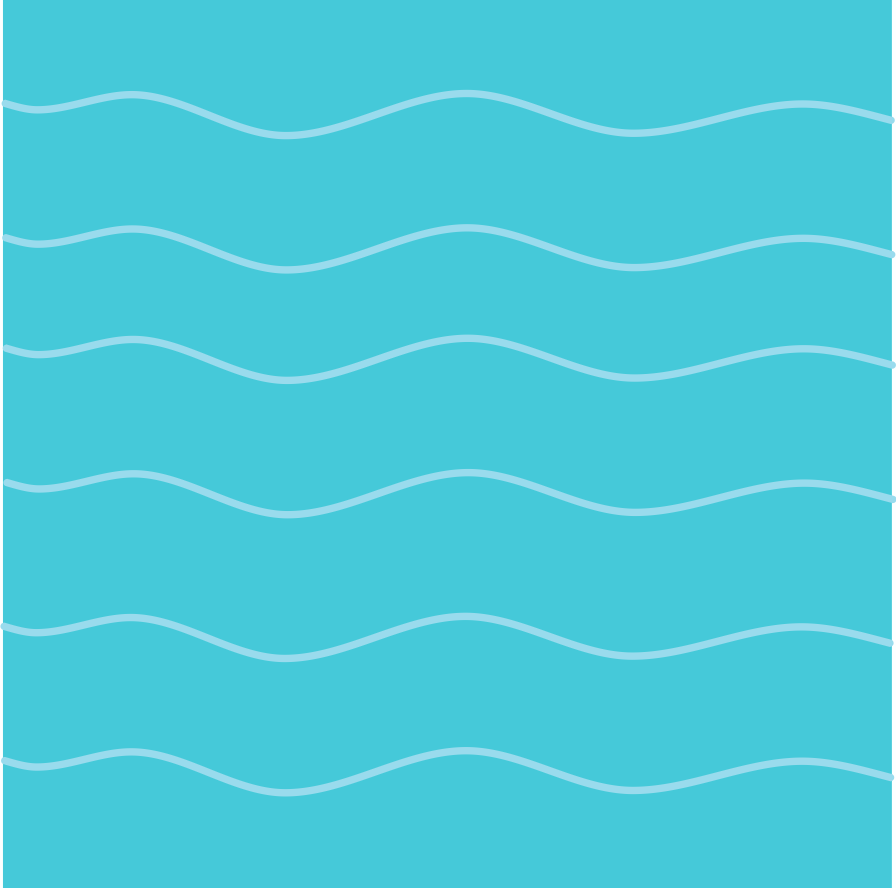
Write a WebGL 2 fragment shader that draws this pattern.

```glsl
#version 300 es
precision highp float;
// Six pale wave lines, in three unevenly spaced pairs, on a turquoise panel
// with thin white side margins. One wave profile, eased between its crests
// and troughs, is repeated down the panel with a slight sideways drift.

uniform vec2 u_resolution;
out vec4 fragColor;

const vec3 WATER = vec3(0.27, 0.79, 0.85);
const vec3 FOAM = vec3(0.60, 0.86, 0.93);
const vec3 MARGIN = vec3(0.99, 1.0, 1.0);

// Lengths are in canvas widths, with y running down from the top.
const float PANEL_HEIGHT = 0.9896;
const vec2 PANEL_SIDES = vec2(0.0033, 0.9954);
const vec2 LINE_ENDS = vec2(0.0059, 0.9945);
const float HALF_WIDTH = 0.0041;
const float FIRST_ROW = 0.1042;
const float PAIR_GAP = 0.1497;
const float PAIR_DRIFT = 0.0007;

// Offset down and drift to the right of each pair of lines.
const vec2 PAIRS[3] = vec2[3](
    vec2(0.0, 0.0), vec2(0.2728, 0.0013), vec2(0.5827, -0.0013));

// Alternating crests and troughs of the profile: position, depth.
const int TURNS = 8;
const vec2 TURN[TURNS] = vec2[TURNS](
    vec2(-0.0260, 0.0052), vec2(0.0417, 0.0182),
    vec2(0.1471, 0.0013), vec2(0.3190, 0.0469),
    vec2(0.5208, 0.0000), vec2(0.7070, 0.0443),
    vec2(0.8958, 0.0117), vec2(1.0742, 0.0430));

// Depth and slope of the wave at x.
vec2 waveProfile(float x) {
    vec2 wave = vec2(TURN[0].y, 0.0);
    for (int i = 0; i < TURNS - 1; i++) {
        vec2 span = TURN[i + 1] - TURN[i];
        float t = clamp((x - TURN[i].x) / span.x, 0.0, 1.0);
        wave.x += span.y * t * t * (3.0 - 2.0 * t);
        wave.y += span.y / span.x * 6.0 * t * (1.0 - t);
    }
    return wave;
}

// Approximate distance to a wave line with round ends.
float waveDistance(vec2 p) {
    float x = clamp(p.x, LINE_ENDS.x, LINE_ENDS.y);
    vec2 wave = waveProfile(x);
    float across = (p.y - wave.x) / sqrt(1.0 + wave.y * wave.y);
    return length(vec2(p.x - x, p.x == x ? across : p.y - wave.x));
}

// Coverage of a shape from its signed distance.
float fill(float d, float pixel) {
    return clamp(0.5 - d / pixel, 0.0, 1.0);
}

void main() {
    vec2 uv = gl_FragCoord.xy / u_resolution;
    vec2 p = vec2(uv.x, (1.0 - uv.y) * PANEL_HEIGHT);
    float pixel = 1.0 / u_resolution.x;

    // Panel between the side margins
    float panel = max(PANEL_SIDES.x - p.x, p.x - PANEL_SIDES.y);
    vec3 color = mix(MARGIN, WATER, fill(panel, pixel));

    // Nearest of the wave lines
    float nearest = 1.0;
    for (int row = 0; row < 6; row++) {
        vec2 pair = PAIRS[row / 2];
        float second = float(row % 2);
        vec2 origin = vec2(pair.y + second * PAIR_DRIFT,
                           FIRST_ROW + pair.x + second * PAIR_GAP);
        nearest = min(nearest, waveDistance(p - origin));
    }
    color = mix(color, FOAM, fill(nearest - HALF_WIDTH, pixel));

    fragColor = vec4(color, 1.0);
}
```
